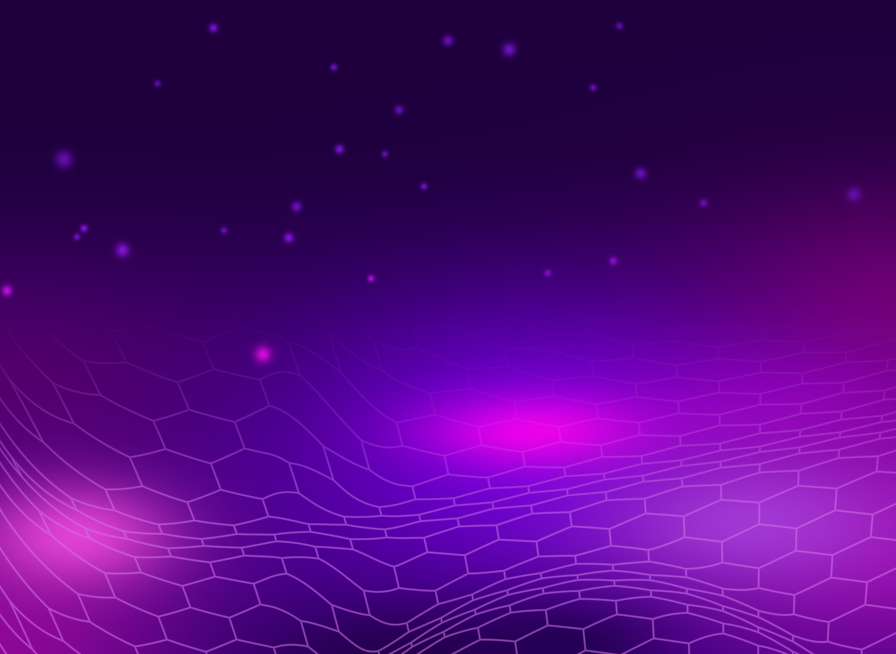
Give the GLSL for this background, as a Shadertoy shader.

```glsl
// Violet and magenta haze with a rolling hexagonal mesh and drifting sparks.

float hash(float n) {
    return fract(sin(n * 127.1) * 43758.5453);
}

// Soft elliptical falloff, 1 at the centre
float falloff(vec2 uv, vec2 centre, vec2 radius) {
    vec2 d = (uv - centre) / radius;
    return exp(-dot(d, d));
}

vec3 haze(vec2 uv) {
    vec3 col = mix(vec3(0.12, 0.0, 0.24), vec3(0.25, 0.0, 0.50), 1.0 - smoothstep(0.2, 0.8, uv.y));

    // Dim magenta at both sides
    col = mix(col, vec3(0.34, 0.0, 0.42), 0.8 * falloff(uv, vec2(0.0, 0.42), vec2(0.25, 0.17)));
    col = mix(col, vec3(0.43, 0.0, 0.44), falloff(uv, vec2(1.02, 0.52), vec2(0.25, 0.19)));

    // Central violet with its hot core
    col = mix(col, vec3(0.45, 0.0, 0.88), 0.95 * falloff(uv, vec2(0.60, 0.32), vec2(0.26, 0.22)));
    col = mix(col, vec3(0.62, 0.0, 0.80), 0.7 * falloff(uv, vec2(0.86, 0.37), vec2(0.20, 0.10)));
    col = mix(col, vec3(0.95, 0.0, 0.93), 0.95 * falloff(uv, vec2(0.60, 0.34), vec2(0.12, 0.055)));

    // Lower right lilac
    col = mix(col, vec3(0.62, 0.04, 0.68), 0.9 * falloff(uv, vec2(1.0, 0.18), vec2(0.24, 0.20)));
    col = mix(col, vec3(0.66, 0.25, 0.86), 0.85 * falloff(uv, vec2(0.84, 0.20), vec2(0.17, 0.10)));

    // Lower left pink
    col = mix(col, vec3(0.58, 0.03, 0.60), 0.9 * falloff(uv, vec2(0.0, 0.02), vec2(0.20, 0.22)));
    col = mix(col, vec3(0.90, 0.27, 0.83), 0.95 * falloff(uv, vec2(0.085, 0.18), vec2(0.11, 0.08)));

    // Shadow under the front fold
    col = mix(col, vec3(0.12, 0.0, 0.27), 0.95 * falloff(uv, vec2(0.45, -0.02), vec2(0.18, 0.10)));
    return mix(col, vec3(0.12, 0.0, 0.30), 0.85 * falloff(uv, vec2(0.63, 0.01), vec2(0.11, 0.07)));
}

// Maps the canvas onto a sheet whose rows crowd together along two folds
vec2 sheet(vec2 uv) {
    float x = uv.x;
    float back = uv.y - (0.09 + 0.25 * x + 0.23 * exp(-10.0 * x));
    float front = uv.y - (0.118 - 2.4 * (x - 0.67) * (x - 0.67));
    float density = back > 0.0 ? mix(14.0, 38.0, smoothstep(0.3, 1.0, x)) : 17.0;
    float v = back * density + 1.2 * tanh(back / 0.03);
    v += 1.8 * smoothstep(0.3, 0.45, x) * tanh(front / 0.03);
    return vec2(13.0 * x + 4.5 * uv.y * (1.0 - 1.2 * x), v);
}

// Distance to the nearest hexagon edge, in canvas heights
float hexEdge(vec2 q) {
    vec2 dx = dFdx(q) * iResolution.y;
    vec2 dy = dFdy(q) * iResolution.y;
    vec2 cell = vec2(1.0, 1.7320508);
    vec2 a = mod(q, cell) - 0.5 * cell;
    vec2 b = mod(q - 0.5 * cell, cell) - 0.5 * cell;
    vec2 local = dot(a, a) < dot(b, b) ? a : b;
    float nearest = 1.0;
    for (int i = 0; i < 3; i++) {
        float angle = 1.0471976 * float(i);
        vec2 n = vec2(cos(angle), sin(angle));
        float slope = length(vec2(dot(n, dx), dot(n, dy)));
        nearest = min(nearest, (0.5 - abs(dot(local, n))) / max(slope, 0.001));
    }
    return nearest;
}

void mainImage(out vec4 fragColor, in vec2 fragCoord) {
    vec2 uv = fragCoord / iResolution.xy;
    float aspect = iResolution.x / iResolution.y;
    float pixel = 1.0 / iResolution.y;
    vec3 col = haze(uv);

    // Mesh lines, fading into the distance and the central glow
    float line = 1.0 - smoothstep(0.0, 0.0012 + pixel, hexEdge(sheet(uv)));
    float visible = 1.0 - smoothstep(0.18, 0.54, uv.y);
    visible *= 1.0 - 0.7 * falloff(uv, vec2(0.55, 0.40), vec2(0.22, 0.13));
    col = mix(col, vec3(0.82, 0.45, 0.92), 0.6 * line * visible);

    // Sparks, violet high up and magenta near the mesh
    for (int i = 0; i < 26; i++) {
        float id = float(i) + 1.0;
        vec2 centre = vec2(hash(id), mix(0.45, 0.98, hash(id + 40.3)));
        float size = mix(0.005, 0.013, pow(hash(id + 80.7), 3.0));
        vec3 tint = mix(vec3(0.90, 0.05, 0.90), vec3(0.50, 0.08, 0.88), smoothstep(0.48, 0.66, centre.y));
        float spark = falloff(uv, centre, size * vec2(1.0 / aspect, 1.0));
        col = mix(col, tint, spark * mix(0.6, 1.0, hash(id + 120.9)));
    }

    fragColor = vec4(col, 1.0);
}
```
